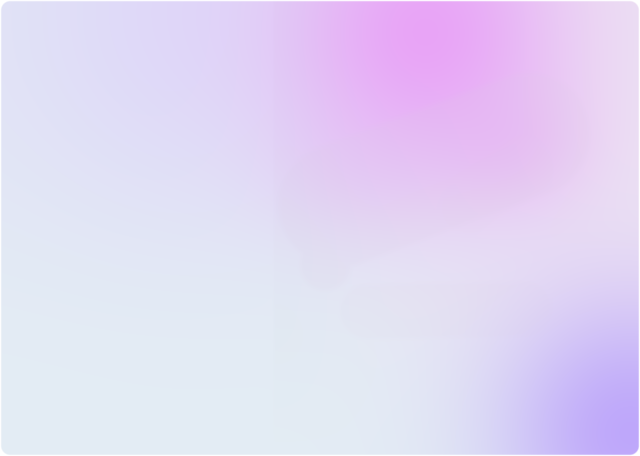
Write a Shadertoy shader that draws this background.

```glsl
// Pastel mesh gradient card with pink and violet glows and faint rounded shadows.

const vec3 PAPER    = vec3(1.0);
const vec3 ICE      = vec3(0.890, 0.925, 0.955);
const vec3 BLUSH    = vec3(0.925, 0.892, 0.950);
const vec3 LAVENDER = vec3(0.870, 0.840, 0.975);
const vec3 PINK     = vec3(0.910, 0.630, 0.965);
const vec3 VIOLET   = vec3(0.745, 0.655, 0.980);
const vec3 SHADE    = vec3(0.850, 0.800, 0.890);

// Elliptical falloff: 1 at the centre, fading smoothly outward.
float glow(vec2 p, vec2 center, vec2 radius) {
    vec2 d = (p - center) / radius;
    return exp(-dot(d, d));
}

// Signed distance to a capsule from a to b.
float capsule(vec2 p, vec2 a, vec2 b, float radius) {
    vec2 pa = p - a, ba = b - a;
    float h = clamp(dot(pa, ba) / dot(ba, ba), 0.0, 1.0);
    return length(pa - ba * h) - radius;
}

// Signed distance to a rounded box centred on the origin.
float roundedBox(vec2 p, vec2 halfSize, float radius) {
    vec2 q = abs(p) - halfSize + radius;
    return length(max(q, 0.0)) + min(max(q.x, q.y), 0.0) - radius;
}

// Coverage of a shape whose edge is softened by the given width.
float fill(float dist, float softness) {
    return 1.0 - smoothstep(-softness, softness, dist);
}

// Layered colour glows, uv in 0..1 on both axes.
vec3 meshGradient(vec2 uv) {
    vec3 color = mix(ICE, BLUSH, smoothstep(0.4, 1.0, uv.x) * smoothstep(-0.1, 0.4, uv.y));
    color = mix(color, LAVENDER, 0.30 * smoothstep(0.15, 0.9, uv.y) * (1.0 - smoothstep(0.5, 0.95, uv.x)));
    color = mix(color, LAVENDER, 0.85 * glow(uv, vec2(0.28, 0.98), vec2(0.24, 0.42)));
    color = mix(color, PINK, 0.95 * glow(uv, vec2(0.665, 0.93), vec2(0.225, 0.33)));
    color = mix(color, PINK, 0.38 * glow(uv, vec2(0.80, 0.68), vec2(0.12, 0.14)));
    color = mix(color, PINK, 0.15 * glow(uv, vec2(0.56, 0.62), vec2(0.14, 0.14)));
    return mix(color, VIOLET, glow(uv, vec2(0.985, 0.05), vec2(0.205, 0.30)));
}

// Faint overlapping shadows, p in units of the canvas height.
vec3 addShadows(vec3 color, vec2 p) {
    float band  = capsule(p, vec2(0.745, 0.550), vec2(1.160, 0.705), 0.135);
    float lobe  = capsule(p, vec2(0.714, 0.418), vec2(0.720, 0.480), 0.055);
    float inner = capsule(p, vec2(1.026, 0.551), vec2(1.150, 0.635), 0.062);
    float pill  = capsule(p, vec2(0.806, 0.317), vec2(1.150, 0.322), 0.060);
    color = mix(color, SHADE, 0.13 * fill(min(band, lobe), 0.010));
    color = mix(color, SHADE, 0.05 * fill(inner, 0.010));
    return mix(color, SHADE, 0.08 * fill(pill, 0.008));
}

void mainImage(out vec4 fragColor, in vec2 fragCoord) {
    vec2 uv = fragCoord / iResolution.xy;
    vec2 p = fragCoord / iResolution.y;
    float aspect = iResolution.x / iResolution.y;
    float pixel = 1.0 / iResolution.y;

    vec3 color = addShadows(meshGradient(uv), p);

    // Soft vertical seam left of the centre.
    float seam = smoothstep(0.425, 0.430, uv.x) * (1.0 - smoothstep(0.43, 0.60, uv.x));
    color -= 0.006 * seam * smoothstep(0.0, 0.3, uv.y);

    // Rounded card on white.
    vec2 halfSize = 0.5 * vec2(aspect, 1.0);
    float card = roundedBox(p - halfSize, halfSize - 0.0025, 0.020);
    fragColor = vec4(mix(PAPER, color, fill(card, pixel)), 1.0);
}
```
